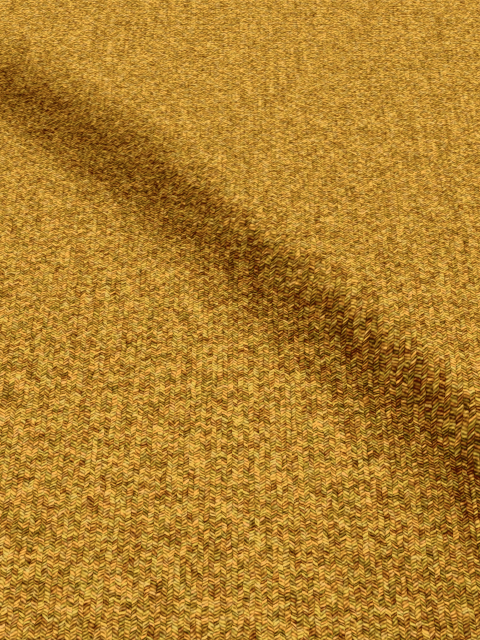
Give the GLSL for this texture, as a Shadertoy shader.

```glsl
// Golden mustard wool twill with a soft diagonal fold, receding into blur.

float hash(vec2 p) {
    return fract(sin(dot(p, vec2(127.1, 311.7))) * 43758.55);
}

vec2 gradient(vec2 cell) {
    float angle = 6.2832 * hash(cell);
    return vec2(cos(angle), sin(angle));
}

float gradientNoise(vec2 p) {
    vec2 i = floor(p), f = fract(p);
    vec2 u = f * f * f * (f * (f * 6.0 - 15.0) + 10.0);
    vec2 e = vec2(1.0, 0.0);
    float low = mix(dot(gradient(i), f), dot(gradient(i + e), f - e), u.x);
    float high = mix(dot(gradient(i + e.yx), f - e.yx),
                     dot(gradient(i + e.xx), f - e.xx), u.x);
    return mix(low, high, u.y);
}

// Vertical distance below the crest of the fold
float belowCrest(vec2 p) {
    return 1.3333 - p.y - (0.06 + 0.52 * p.x + 0.24 * p.x * p.x);
}

// Broad light and shade of the draped cloth
float drapeLight(vec2 p) {
    float d = belowCrest(p) + 0.02 * gradientNoise(p * 7.0);
    float crest = smoothstep(-0.008, 0.02, d);
    float reach = 0.13 + 0.2 * p.x;
    float shadow = smoothstep(0.01, 0.13, d) * (1.0 - smoothstep(0.13, 0.13 + reach, d));
    float ridge = crest * (1.0 - smoothstep(0.06, 0.14, d));
    vec2 glow = vec2(p.x - 0.58, d - 0.05) / vec2(0.15, 0.04);
    float light = 0.73 + 0.03 * smoothstep(0.7, 1.3, p.y);
    light -= 0.24 * shadow + 0.07 * ridge * (1.0 - 0.5 * p.x);
    light += 0.07 * exp(-dot(glow, glow));
    light -= 0.06 * smoothstep(0.5, 1.1, p.x) * smoothstep(0.7, 0.1, p.y);
    return light - 0.03 * smoothstep(0.4, 0.0, p.y);
}

vec3 cloth(vec2 p) {
    // Perspective, lift over the fold and slightly uneven yarn
    float d = belowCrest(p);
    vec2 q = vec2(p.x - 0.5, p.y) / (1.0 - 0.25 * p.y);
    q += vec2(0.03, 0.05) * smoothstep(-0.01, 0.2, d);
    q += 0.004 * vec2(gradientNoise(q * 45.0), gradientNoise(q * 45.0 + 31.0));

    // Broken herringbone: slanted threads in alternating columns
    vec2 c = q / vec2(0.0125, 0.0075);
    float column = floor(c.x);
    float side = mod(column, 2.0);
    float across = fract(c.x) - 0.5;
    float along = c.y + (side * 2.0 - 1.0) * across + 0.5 * side;
    float dye = hash(vec2(column, floor(along)));
    float relief = 0.5 - 0.5 * cos(6.2832 * along);
    relief *= 1.0 - 0.6 * smoothstep(0.28, 0.5, abs(across));

    // Thread detail softens with depth, mottled wool remains
    float focus = mix(1.0, 0.4, smoothstep(0.45, 1.2, p.y));
    float tone = drapeLight(p);
    tone += focus * (0.33 * (dye - 0.5) + 0.32 * (relief - 0.43));
    tone += 0.10 * gradientNoise(q * 22.0);
    tone += 0.20 * gradientNoise(q * vec2(60.0, 85.0) + 7.0);
    tone += 0.34 * gradientNoise(q * vec2(130.0, 190.0) + 19.0);
    tone = clamp(tone, 0.24, 0.96);

    // Brown to gold ramp with paler, olive and russet fibres
    vec3 colour = vec3(tone, 0.92 * tone - 0.14, 0.36 * pow(tone, 2.4));
    float pale = smoothstep(-0.1, 0.4, gradientNoise(q * vec2(50.0, 90.0) + 53.0));
    colour += vec3(-0.01, 0.015, 0.07) * pale * smoothstep(0.45, 0.75, tone);
    float tint = hash(vec2(floor(along), column) + 71.0) - 0.5;
    colour += vec3(0.06, -0.05, 0.0) * tint * focus;
    return max(colour, 0.0);
}

void mainImage(out vec4 fragColor, in vec2 fragCoord) {
    // Four samples per pixel keep the fine weave smooth
    vec3 sum = vec3(0.0);
    for (int k = 0; k < 4; k++) {
        vec2 offset = vec2(k & 1, k >> 1) * 0.5 - 0.25;
        sum += cloth((fragCoord + offset) / iResolution.x);
    }
    fragColor = vec4(sum / 4.0, 1.0);
}
```
